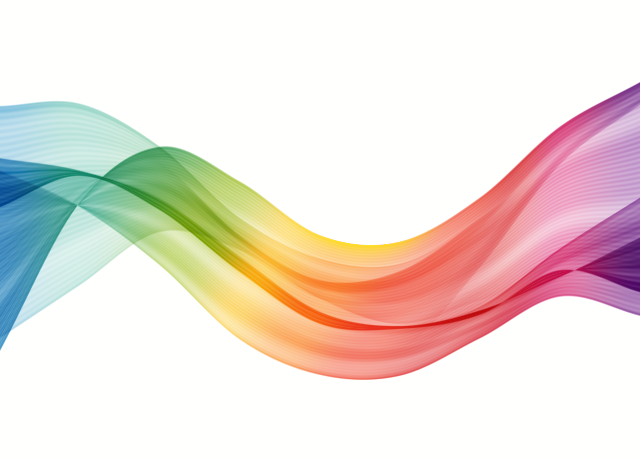
This background is drawn by a WebGL 2 fragment shader. Its source:

```glsl
#version 300 es
precision highp float;
// Draws a rainbow wave of translucent, finely stranded ribbons on white.
uniform vec2 u_resolution;
out vec4 outColor;

const vec3 PAPER = vec3(1.0, 1.0, 0.995);
const vec3 RIM_YELLOW = vec3(1.0, 0.92, 0.08);
const float RIM_WIDTH = 0.006;    // falloff of the dense ribbon edges
const float STREAK_COUNT = 10.0;  // broad soft bands across a ribbon
const float HUE_SLANT = 0.5;      // how far hues lean with depth

// Inks at even steps from left to right.
const vec3 INKS[9] = vec3[9](
  vec3(0.00, 0.50, 0.75), vec3(0.15, 0.66, 0.56), vec3(0.58, 0.72, 0.02),
  vec3(0.98, 0.76, 0.06), vec3(0.98, 0.56, 0.12), vec3(0.95, 0.36, 0.26),
  vec3(0.88, 0.20, 0.22), vec3(0.85, 0.12, 0.45), vec3(0.45, 0.08, 0.55));

// Ribbon edges: depth below the top at nine even steps across the canvas.
const mat3 VEIL_TOP = mat3(0.232, 0.227, 0.321, 0.477, 0.565, 0.576, 0.477, 0.346, 0.200);
const mat3 VEIL_LOW = mat3(0.738, 0.622, 0.506, 0.546, 0.652, 0.707, 0.656, 0.601, 0.546);
const mat3 CREST = mat3(0.765, 0.441, 0.321, 0.397, 0.514, 0.528, 0.432, 0.277, 0.180);
const mat3 KEEL = mat3(0.373, 0.452, 0.579, 0.741, 0.818, 0.820, 0.738, 0.647, 0.689);
const mat3 CORD_TOP = mat3(0.346, 0.373, 0.434, 0.561, 0.681, 0.712, 0.678, 0.605, 0.519);
const mat3 CORD_LOW = mat3(0.452, 0.384, 0.459, 0.594, 0.707, 0.718, 0.687, 0.590, 0.638);
const mat3 AMBER = mat3(0.273, 0.291, 0.355, 0.515, 0.612, 0.592, 0.477, 0.342, 0.204);
const mat3 FOLD = mat3(0.780, 0.780, 0.780, 0.780, 0.783, 0.765, 0.583, 0.359, 0.228);
const mat3 PINK = mat3(0.700, 0.700, 0.700, 0.700, 0.705, 0.712, 0.670, 0.543, 0.432);

float hash(float n) { return fract(sin(n * 127.1) * 43758.5); }

float noise(float x) {
  float f = fract(x);
  return mix(hash(floor(x)), hash(floor(x) + 1.0), f * f * (3.0 - 2.0 * f));
}

float knot(mat3 k, int i) {
  if (i < 0) return 2.0 * k[0][0] - k[0][1];
  if (i > 8) return 2.0 * k[2][2] - k[2][1];
  return k[i / 3][i % 3];
}

// Smooth cubic curve through the nine depths.
float edge(mat3 k, float x) {
  float s = clamp(x, 0.0, 1.0) * 8.0;
  int i = min(int(s), 7);
  float f = s - float(i);
  float a = knot(k, i - 1), b = knot(k, i), c = knot(k, i + 1), d = knot(k, i + 2);
  return b + 0.5 * f * (c - a + f * (2.0 * a - 5.0 * b + 4.0 * c - d
    + f * (3.0 * (b - c) + d - a)));
}

vec3 inkAt(vec2 p) {
  float slant = smoothstep(0.1, 0.4, p.x) * (1.0 - smoothstep(0.7, 0.9, p.x));
  float s = clamp(p.x + HUE_SLANT * slant * (p.y - 0.65), 0.0, 1.0) * 8.0;
  int i = min(int(s), 7);
  return mix(INKS[i], INKS[i + 1], smoothstep(0.0, 1.0, s - float(i)));
}

float span(vec4 s, float x) {
  return smoothstep(s.x, s.y, x) * (1.0 - smoothstep(s.z, s.w, x));
}

// Amount of ink between two edges. look: density at a, at b, rim, strand count.
float ribbon(vec2 p, mat3 a, mat3 b, vec4 look, vec4 range) {
  float ya = edge(a, p.x), yb = edge(b, p.x);
  float da = p.y - ya, db = p.y - yb;
  float top = p.y - min(ya, yb), low = max(ya, yb) - p.y;
  float soft = max(fwidth(da), fwidth(db)) * 0.7 + 0.0001;
  float cover = smoothstep(-soft, soft, top) * smoothstep(-soft, soft, low);
  float width = max(abs(yb - ya), 0.001);
  float v = clamp(abs(da) / width, 0.0, 1.0);
  float streak = 0.55 + 0.9 * noise(v * STREAK_COUNT + p.x * 1.5 + look.w);
  float fine = smoothstep(1.5, 4.0, width * u_resolution.y / look.w);
  float strand = 1.0 - 0.22 * fine * (0.5 + 0.5 * sin(v * look.w * 6.2832));
  float rim = look.z * (exp(-abs(da) / RIM_WIDTH) + exp(-abs(db) / RIM_WIDTH));
  float density = mix(look.x, look.y, v) * streak * strand + rim;
  return clamp(density, 0.0, 1.0) * cover * span(range, p.x);
}

void main() {
  vec2 p = gl_FragCoord.xy / u_resolution;
  p.y = 1.0 - p.y;
  vec3 ink = inkAt(p);
  vec3 color = PAPER;
  const vec4 ALL = vec4(-2.0, -1.0, 2.0, 3.0);

  // Broad translucent sheets.
  color *= mix(vec3(1.0), ink, ribbon(p, VEIL_TOP, VEIL_LOW, vec4(0.36, 0.24, 0.12, 34.0), vec4(-2.0, -1.0, 0.55, 0.85)));
  color *= mix(vec3(1.0), ink, ribbon(p, CREST, KEEL, vec4(0.42, 0.42, 0.28, 46.0), ALL));

  // Green arch, amber trough and salmon hollow.
  color *= mix(vec3(1.0), ink, ribbon(p, CREST, CORD_TOP, vec4(0.45, 0.30, 0.15, 21.0), vec4(-2.0, -1.0, 0.24, 0.42)));
  color *= mix(vec3(1.0), ink, ribbon(p, AMBER, CORD_TOP, vec4(0.48, 0.16, 0.12, 17.0), vec4(0.22, 0.38, 0.65, 0.85)));
  color *= mix(vec3(1.0), ink, ribbon(p, CORD_TOP, KEEL, vec4(0.45, 0.28, 0.18, 27.0), vec4(0.26, 0.55, 0.78, 0.92)));

  // Red fold, pink tail and the dark cord through the middle.
  color *= mix(vec3(1.0), ink, ribbon(p, CREST, FOLD, vec4(0.45, 0.26, 0.14, 24.0), vec4(0.60, 0.80, 2.0, 3.0)));
  color *= mix(vec3(1.0), ink, ribbon(p, PINK, KEEL, vec4(0.62, 0.20, 0.20, 19.0), vec4(0.68, 0.82, 2.0, 3.0)));
  color *= mix(vec3(1.0), ink, ribbon(p, CORD_TOP, CORD_LOW, vec4(0.75, 0.75, 0.30, 9.0), ALL));

  // Bright yellow lip along the crest of the trough.
  float lip = p.y - edge(CREST, p.x);
  float glow = step(0.0, lip) * exp(-lip / 0.02) * span(vec4(0.42, 0.54, 0.60, 0.72), p.x);
  color = mix(color, RIM_YELLOW, 0.8 * glow);
  outColor = vec4(color, 1.0);
}
```
